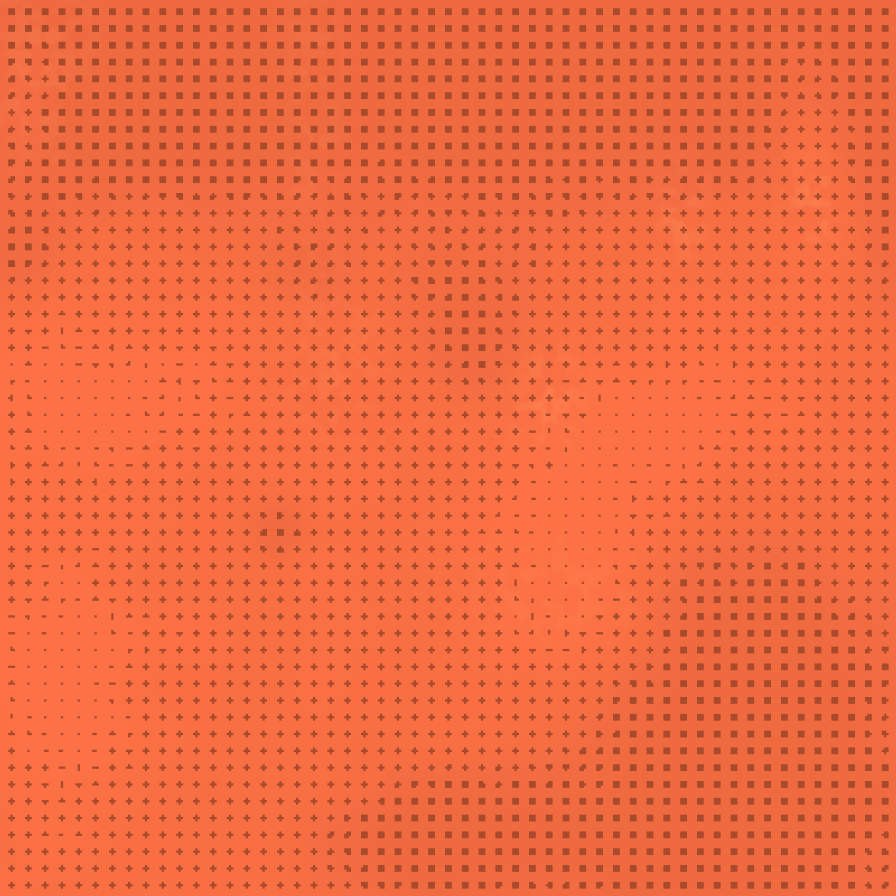
Write a three.js fragment shader that draws this pattern.

```glsl
varying vec2 vUv;

float hash(vec2 p) {
  vec3 q = fract(vec3(p.xyx) * 0.1031);
  q += dot(q, q.yzx + 33.33);
  return fract((q.x + q.y) * q.z);
}

float noise(vec2 p) {
  vec2 i = floor(p), f = fract(p);
  f = f * f * (3.0 - 2.0 * f);
  return mix(mix(hash(i), hash(i + vec2(1.0, 0.0)), f.x),
             mix(hash(i + vec2(0.0, 1.0)), hash(i + 1.0), f.x), f.y);
}

// Soft elliptical patch, 1 at its centre
float patchAt(vec2 p, vec2 centre, vec2 radius) {
  vec2 d = (p - centre) / radius;
  return exp(-dot(d, d));
}

// Darkness of the halftone: uneven patches and a heavy top band
float tone(vec2 p) {
  float t = 0.47 + 0.38 * smoothstep(0.69, 0.86, p.y);
  t += 0.36 * patchAt(p, vec2(0.52, 0.65), vec2(0.08, 0.09));
  t += 0.22 * patchAt(p, vec2(0.35, 0.70), vec2(0.06, 0.06));
  t += 0.48 * patchAt(p, vec2(0.84, 0.23), vec2(0.15, 0.17));
  t += 0.40 * patchAt(p, vec2(0.78, 0.06), vec2(0.27, 0.10));
  t += 0.32 * patchAt(p, vec2(0.47, 0.06), vec2(0.10, 0.07));
  t += 0.33 * patchAt(p, vec2(0.31, 0.41), vec2(0.03, 0.03));
  t += 0.28 * patchAt(p, vec2(0.02, 0.72), vec2(0.05, 0.05));
  t += 0.26 * patchAt(p, vec2(0.99, 0.72), vec2(0.04, 0.10));
  t -= 0.34 * patchAt(p, vec2(0.64, 0.38), vec2(0.09, 0.12));
  t -= 0.24 * patchAt(p, vec2(0.75, 0.53), vec2(0.13, 0.07));
  t -= 0.27 * patchAt(p, vec2(0.12, 0.55), vec2(0.13, 0.08));
  t -= 0.25 * patchAt(p, vec2(0.07, 0.24), vec2(0.08, 0.16));
  t -= 0.32 * patchAt(p, vec2(0.91, 0.84), vec2(0.05, 0.09));
  t -= 0.25 * patchAt(p, vec2(0.03, 0.88), vec2(0.04, 0.07));
  return t + 0.12 * (noise(p * 17.0) - 0.5);
}

// Dot made of 3 by 3 small blocks: centre, then arms, then corners fill in
float halftone(vec2 uv) {
  const float pitch = 0.01875;
  const float block = 0.135;
  vec2 offset = vec2(0.19, 0.14);
  vec2 g = uv / pitch - offset;
  vec2 cell = floor(g);
  vec2 p = g - cell - 0.5;
  vec2 soft = max(fwidth(uv) / pitch, vec2(0.001));
  float t = tone((cell + 0.5 + offset) * pitch);
  float ink = 0.0;
  for (int j = -1; j <= 1; j++) {
    for (int i = -1; i <= 1; i++) {
      vec2 k = vec2(float(i), float(j));
      float jitter = 0.16 * (hash(cell * 3.0 + k + 7.0) - 0.5);
      float threshold = 0.09 + 0.22 * abs(k.x) + 0.25 * abs(k.y);
      threshold += 0.13 * abs(k.x * k.y);
      vec2 cover = clamp((0.5 * block - abs(p - k * block)) / soft + 0.5, 0.0, 1.0);
      // Blocks thinner than the soft edge keep their true area
      cover = min(cover, block / soft);
      ink += cover.x * cover.y * step(threshold + jitter, t);
    }
  }
  return min(ink, 1.0);
}

// Pale scuffs gathered in a few places
float scuffs(vec2 p) {
  float zone = patchAt(p, vec2(0.61, 0.56), vec2(0.04, 0.06))
             + patchAt(p, vec2(0.76, 0.76), vec2(0.03, 0.05))
             + patchAt(p, vec2(0.91, 0.77), vec2(0.04, 0.05))
             + 0.7 * patchAt(p, vec2(0.04, 0.92), vec2(0.06, 0.09))
             + 0.6 * patchAt(p, vec2(0.38, 0.60), vec2(0.06, 0.09))
             + 0.6 * patchAt(p, vec2(0.35, 0.88), vec2(0.03, 0.16))
             + 0.5 * patchAt(p, vec2(0.62, 0.34), vec2(0.12, 0.06));
  float grain = 0.6 * noise(p * 75.0) + 0.4 * noise(p * 150.0 + 9.0);
  return zone * smoothstep(0.42, 0.72, grain);
}

void main() {
  // Ground dims gently where the dots are heavy
  vec3 ground = mix(vec3(0.99, 0.445, 0.27), vec3(0.94, 0.415, 0.25),
                    smoothstep(0.25, 0.9, tone(vUv)));
  ground += vec3(0.01, 0.045, 0.035) * scuffs(vUv);
  vec3 color = mix(ground, vec3(0.66, 0.29, 0.17), halftone(vUv));
  gl_FragColor = vec4(color, 1.0);
}
```
